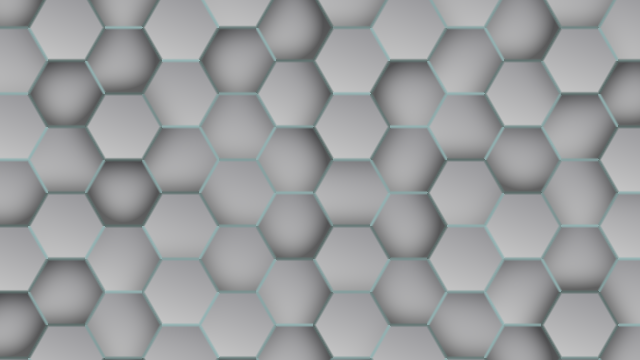
This pattern is drawn by a WebGL 1 fragment shader. Its source:

```glsl
precision highp float;
// Field of flat-topped hexagonal tiles standing at slightly different heights.
// A hexagonal grid gives each tile a hashed height; higher neighbours cast soft
// shadows across shared edges, and thin teal seams darken where heights differ.

uniform vec2 u_resolution;

#define COLUMN_STEP 0.1584           // spacing of columns, in canvas heights
#define ROW_STEP 0.1836              // spacing of rows, in canvas heights
#define GRID_ANCHOR vec2(0.088, 0.148) // a tile centre, from canvas centre
#define SEAM_WIDTH 0.042             // half width of a seam, in tile heights
#define SHADOW_REACH 0.19            // shadow falloff, in tile heights
#define SHADOW_STRENGTH 0.68
#define LIGHT_BIAS 0.16              // extra shadow on the lower right edges
#define TILE_DARK vec3(0.590, 0.590, 0.605)
#define TILE_LIGHT vec3(0.775, 0.775, 0.775)
#define SEAM_LIGHT vec3(0.570, 0.700, 0.700)
#define SEAM_DARK vec3(0.360, 0.430, 0.420)
#define HEIGHT_SEED 17.0

const vec2 CELL = vec2(1.7320508, 1.0);

float tileHeight(vec2 id) {
    vec3 q = fract(vec3(id.xyx + HEIGHT_SEED) * vec3(0.1031, 0.1030, 0.0973));
    q += dot(q, q.yzx + 33.33);
    return fract((q.x + q.y) * q.z);
}

// Centre of the hexagon holding p, from two interleaved rectangular grids
vec2 hexCentre(vec2 p) {
    vec2 a = floor(p / CELL + 0.5) * CELL;
    vec2 b = (floor(p / CELL) + 0.5) * CELL;
    vec2 da = p - a;
    vec2 db = p - b;
    return dot(da, da) < dot(db, db) ? a : b;
}

vec2 hexId(vec2 centre) {
    return floor(centre / (0.5 * CELL) + 0.5);
}

void main() {
    vec2 p = (gl_FragCoord.xy - 0.5 * u_resolution) / u_resolution.y - GRID_ANCHOR;
    p *= vec2(0.8660254 / COLUMN_STEP, 1.0 / ROW_STEP);
    float pixel = 1.0 / (ROW_STEP * u_resolution.y);

    vec2 centre = hexCentre(p);
    vec2 local = p - centre;
    float height = tileHeight(hexId(centre));

    // Shadows from the six neighbours, and the step at the nearest edge
    float light = 1.0;
    float edgeDistance = 1.0;
    float edgeStep = 0.0;
    for (int i = 0; i < 6; i++) {
        float angle = radians(30.0 + 60.0 * float(i));
        vec2 normal = vec2(cos(angle), sin(angle));
        float d = max(0.5 - dot(local, normal), 0.0);
        float rise = tileHeight(hexId(centre + normal)) - height;
        rise += LIGHT_BIAS * dot(normal, vec2(0.6, -0.8));
        float falloff = exp(-pow(d / SHADOW_REACH, 1.4));
        light *= 1.0 - SHADOW_STRENGTH * clamp(rise, 0.0, 0.8) * falloff;
        if (d < edgeDistance) {
            edgeDistance = d;
            edgeStep = abs(rise);
        }
    }

    // Tile face: brighter towards the lower left
    float slope = clamp(0.5 - dot(local, vec2(0.30, 0.85)), 0.0, 1.0);
    vec3 colour = mix(TILE_DARK, TILE_LIGHT, slope) * max(light, 0.5);

    // Seam: bright between level tiles, dark beside a raised one
    vec3 seamColour = mix(SEAM_LIGHT, SEAM_DARK, smoothstep(0.05, 0.65, edgeStep));
    float seam = 1.0 - smoothstep(0.0, max(SEAM_WIDTH, 1.5 * pixel), edgeDistance);
    colour = mix(colour, seamColour, 0.9 * seam);

    gl_FragColor = vec4(colour, 1.0);
}
```
